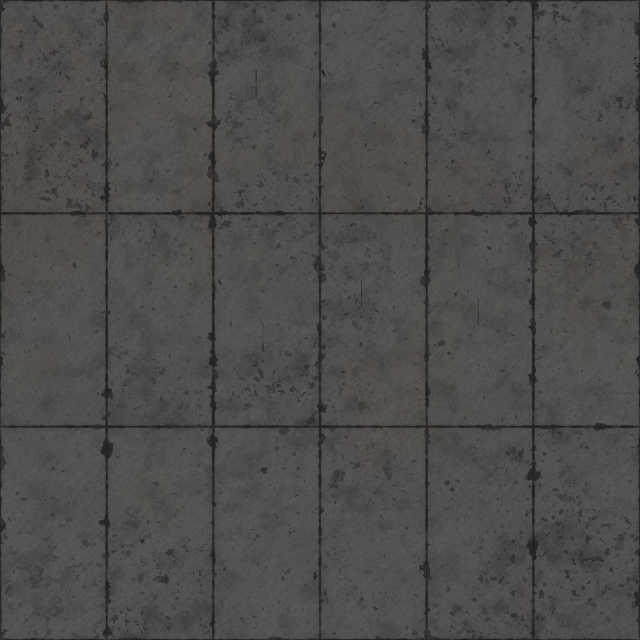
Reproduce this texture procedurally as a WebGL 1 fragment shader.

```glsl
precision highp float;
// Worn concrete slabs, six across and three down, with thin dark joints.
// Wrapping noise gives mottling, stains and chipped edges; jittered cells
// scatter ragged pits, whose density changes from slab to slab.
uniform vec2 u_resolution;

const vec2 SLABS = vec2(6.0, 3.0);
const vec3 CONCRETE = vec3(0.322, 0.320, 0.314);
const vec3 PIT_COLOR = vec3(0.150, 0.146, 0.145);
const vec3 JOINT_COLOR = vec3(0.135, 0.130, 0.128);
const vec3 RUST_TINT = vec3(1.01, 0.96, 0.92);
const vec3 BLUE_TINT = vec3(0.96, 0.97, 1.01);
const float JOINT_HALF_WIDTH = 0.0005;
const float JOINT_ROUGHNESS = 0.0017;
const vec2 CHIP_DEPTH = vec2(0.010, 0.005);  // at upright and level joints
const float RAGGEDNESS = 0.006;
const float SLAB_CONTRAST = 0.03;
const float CLOUDS = 0.09;
const float SMUDGES = 0.16;
const float GRAIN = 0.10;

float hash(vec2 p) {
  vec3 q = fract(vec3(p.xyx) * 0.1031);
  q += dot(q, q.yzx + 33.33);
  return fract((q.x + q.y) * q.z);
}

// Value noise that wraps after a whole number of cells
float noise(vec2 uv, vec2 cells) {
  vec2 p = uv * cells;
  vec2 i = floor(p);
  vec2 f = fract(p);
  f = f * f * (3.0 - 2.0 * f);
  vec2 a = mod(i, cells);
  vec2 b = mod(i + 1.0, cells);
  return mix(mix(hash(a), hash(vec2(b.x, a.y)), f.x),
             mix(hash(vec2(a.x, b.y)), hash(b), f.x), f.y);
}

float fbm(vec2 uv, vec2 cells) {
  float sum = 0.0;
  float amplitude = 0.533;
  for (int i = 0; i < 4; i++) {
    sum += amplitude * noise(uv, cells);
    uv += vec2(0.137, 0.291);
    cells *= 2.0;
    amplitude *= 0.5;
  }
  return sum;
}

// Coverage by scattered pits of varied depth; radii are in cell units
float pits(vec2 uv, float cells, float density, float minRadius, float maxRadius) {
  vec2 p = uv * cells;
  vec2 base = floor(p);
  float soft = 1.0 * cells / u_resolution.y;
  float cover = 0.0;
  for (int y = -1; y <= 1; y++) {
    for (int x = -1; x <= 1; x++) {
      vec2 cell = base + vec2(float(x), float(y));
      vec2 id = mod(cell, cells) + cells;
      vec2 center = cell + vec2(hash(id + 3.7), hash(id + 19.1));
      float size = hash(id + 41.3);
      float radius = mix(minRadius, maxRadius, size * size * size);
      float disc = 1.0 - smoothstep(-soft, soft, length(p - center) - radius);
      float depth = mix(0.5, 1.0, hash(id + 83.0));
      cover = max(cover, depth * disc * step(hash(id + 67.9), density));
    }
  }
  return cover;
}

// A short upright slit in a few slabs
float slit(vec2 local, vec2 slab, float waver) {
  vec2 center = vec2(0.3 + 0.4 * hash(slab + 5.2), 0.35 + 0.3 * hash(slab + 8.6));
  vec2 d = abs(local - center) / SLABS;
  float distanceToSlit = length(vec2(d.x, max(d.y - 0.021, 0.0))) - 0.0014 * waver;
  float soft = 0.8 / u_resolution.y;
  return (1.0 - smoothstep(-soft, soft, distanceToSlit)) * step(0.9, hash(slab + 12.4));
}

void main() {
  vec2 uv = gl_FragCoord.xy / u_resolution;
  float soft = 0.9 / u_resolution.y;
  vec2 slab = floor(uv * SLABS);
  vec2 local = fract(uv * SLABS);
  vec2 edge = min(local, 1.0 - local) / SLABS;

  // Ragged coordinates and slab-dependent wear
  vec2 warp = vec2(noise(uv, vec2(210.0)), noise(uv + 0.43, vec2(210.0))) - 0.5;
  vec2 ragged = uv + RAGGEDNESS * warp;
  float patches = smoothstep(0.42, 0.70, fbm(uv + 0.17, vec2(7.0)));
  float wear = patches * mix(0.15, 1.0, smoothstep(0.35, 0.8, hash(slab + 31.0)));

  // Concrete: slab tone, clouds, fine smudges, slanted brushing and grain
  float grain = noise(uv, vec2(330.0)) - 0.5;
  float smudges = smoothstep(0.46, 0.80, fbm(ragged + 0.53, vec2(38.0)));
  float brushing = noise(vec2(uv.x + uv.y, uv.y - uv.x), vec2(40.0, 190.0)) - 0.5;
  float tone = 1.0 + SLAB_CONTRAST * (hash(slab + 2.0) - 0.5);
  tone += CLOUDS * (fbm(uv, vec2(14.0)) - 0.5) + 0.05 * brushing + GRAIN * grain;
  tone -= SMUDGES * smudges * (0.6 + 0.4 * wear);
  vec3 color = CONCRETE * tone;
  float rust = smoothstep(0.5, 0.78, fbm(uv + 0.61, vec2(6.0))) * hash(slab + 17.0);
  color *= mix(vec3(1.0), RUST_TINT, rust);
  color *= mix(vec3(1.0), BLUE_TINT, 0.6 * wear);
  color *= 1.0 - 0.10 * exp(-min(edge.x, edge.y) * 260.0);

  // Pits in three sizes, and small scabs in the worn patches
  float scabs = smoothstep(0.64, 0.76, fbm(ragged + 0.29, vec2(96.0))) * wear;
  float holes = 0.9 * pits(ragged, 200.0, 0.05 + 0.12 * wear, 0.12, 0.36);
  holes = max(holes, 0.9 * pits(ragged, 96.0, 0.03 + 0.09 * wear, 0.08, 0.32));
  holes = max(holes, pits(ragged, 24.0, 0.035, 0.06, 0.18));
  holes = max(max(holes, 0.7 * scabs), 0.8 * slit(local, slab, noise(uv, vec2(120.0))));
  color = mix(color, PIT_COLOR, 0.88 * holes);

  // Joints that thin out in places, with small bites in the slab edges
  float bite = smoothstep(0.56, 0.84, fbm(ragged + 0.08, vec2(56.0)));
  float rough = JOINT_ROUGHNESS * noise(uv, vec2(150.0));
  vec2 gap = edge - JOINT_HALF_WIDTH - rough;
  vec2 chipped = gap - CHIP_DEPTH * bite;
  float chip = 1.0 - smoothstep(-soft, soft, min(chipped.x, chipped.y));
  float joint = 1.0 - smoothstep(-soft, soft, min(gap.x, gap.y));
  float fill = mix(0.65, 1.0, smoothstep(0.25, 0.6, noise(uv + 0.77, vec2(48.0))));
  color = mix(color, PIT_COLOR * (1.0 + 0.4 * grain), 0.9 * chip * fill);
  color = mix(color, JOINT_COLOR, joint * fill);
  gl_FragColor = vec4(color, 1.0);
}
```
